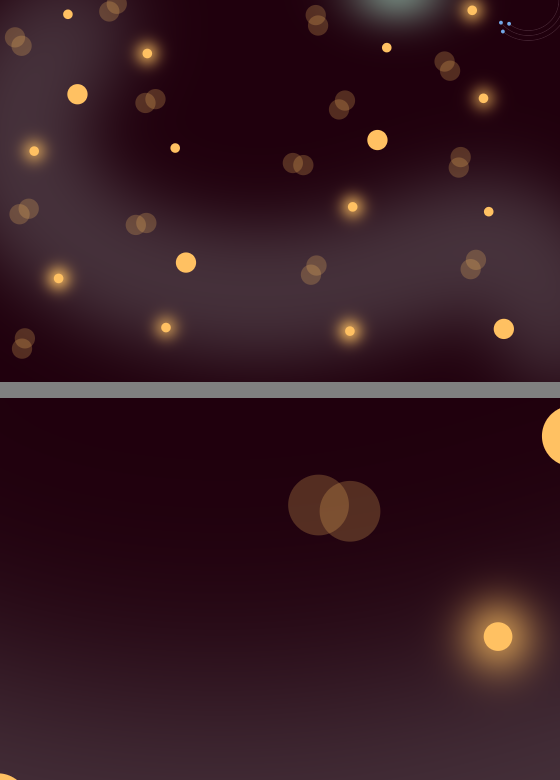
Top, the full canvas; bottom, a detail of the centre.
Reproduce this background procedurally as a Shadertoy shader.

```glsl
#define BASE vec3(0.125, 0.0, 0.05)
#define MIST vec3(0.305, 0.235, 0.27)
#define HAZE vec3(0.42, 0.48, 0.45)
#define GOLD vec3(1.0, 0.755, 0.385)
#define BLUE vec3(0.45, 0.66, 0.9)
#define MIST_WIDTH 0.115
#define BIG_RADIUS 0.0265
#define SMALL_RADIUS 0.0125
#define PAIRS 13
#define GLOWS 8
#define SPARKS 4
#define DISCS 4

float hash(float n) {
    return fract(sin(n * 127.1) * 43758.5453);
}

// Antialiased coverage of a signed distance
float cover(float d) {
    return clamp(0.5 - d * iResolution.y, 0.0, 1.0);
}

float disc(vec2 p, vec2 centre, float radius) {
    return cover(length(p - centre) - radius);
}

// Wide bowl on the left running into a dome on the right, t in 0..2
vec2 ribbon(float t) {
    float bowl = mix(2.3, 5.5, t);
    float dome = mix(2.27, -0.1, t - 1.0);
    return t < 1.0 ? vec2(0.68, 0.65) + vec2(0.65, 0.42) * vec2(cos(bowl), sin(bowl))
                   : vec2(1.27, 0.10) + vec2(0.20, 0.28) * vec2(cos(dome), sin(dome));
}

// Gaussian blur of the ribbon, integrated along its length
float mist(vec2 p) {
    float sum = 0.0;
    vec2 last = ribbon(0.0);
    for (int i = 1; i <= 48; i++) {
        vec2 next = ribbon(float(i) / 24.0);
        vec2 d = (p - 0.5 * (last + next)) / MIST_WIDTH;
        sum += exp(-0.5 * dot(d, d)) * distance(last, next);
        last = next;
    }
    return 1.0 - exp(-1.6 * sum / (MIST_WIDTH * 2.507));
}

// Even but irregular scatter, thinner around the middle column
vec2 scatter(float n, float aspect) {
    vec2 r = fract(0.5 + n * vec2(0.7549, 0.5698));
    r += 0.06 * (vec2(hash(n + 1.3), hash(n + 7.9)) - 0.5);
    float side = r.x * 2.0 - 1.0;
    side = sign(side) * pow(abs(side), 0.75);
    return vec2((0.5 + 0.48 * side) * aspect, 1.0 - pow(clamp(r.y, 0.0, 1.0), 1.2));
}

void mainImage(out vec4 fragColor, in vec2 fragCoord) {
    vec2 p = fragCoord / iResolution.y;
    float aspect = iResolution.x / iResolution.y;

    // Backdrop: mist ribbon and pale haze at the top edge
    vec3 color = mix(BASE, MIST, mist(vec2(p.x * 1.465 / aspect, p.y)));
    vec2 h = (p - vec2(0.71 * aspect, 1.02)) / vec2(0.09, 0.06);
    color = mix(color, HAZE, exp(-0.5 * dot(h, h)));

    // Translucent pairs, glowing sparks, plain sparks, large discs
    for (int i = 0; i < PAIRS + GLOWS + SPARKS + DISCS; i++) {
        float n = float(i);
        vec2 centre = scatter(n, aspect);
        if (i < PAIRS) {
            float turn = 6.2832 * hash(n + 3.7);
            vec2 partner = centre + 0.028 * vec2(cos(turn), sin(turn));
            color = mix(color, GOLD, 0.23 * disc(p, centre, BIG_RADIUS));
            color = mix(color, GOLD, 0.23 * disc(p, partner, BIG_RADIUS));
        } else if (i < PAIRS + GLOWS + SPARKS) {
            vec2 d = p - centre;
            float strength = i < PAIRS + GLOWS ? mix(0.4, 0.75, hash(n + 5.1)) : 0.0;
            color = mix(color, GOLD, strength * exp(-dot(d, d) / 0.0011));
            color = mix(color, GOLD, disc(p, centre, SMALL_RADIUS));
        } else {
            color = mix(color, GOLD, disc(p, centre, BIG_RADIUS));
        }
    }

    // Thin arcs with blue end dots in the upper right corner
    vec2 hub = vec2(aspect - 0.083, 1.0);
    for (int i = 0; i < 3; i++) {
        float radius = 0.08 + 0.013 * float(i);
        float start = -2.25 - 0.2 * float(i % 2);
        vec2 tip = hub + radius * vec2(cos(start), sin(start));
        float line = cover(abs(length(p - hub) - radius) - 0.0006);
        color = mix(color, MIST * 2.0, 0.35 * line * step(tip.x, p.x));
        color = mix(color, BLUE, disc(p, tip, 0.005));
    }

    fragColor = vec4(color, 1.0);
}
```
